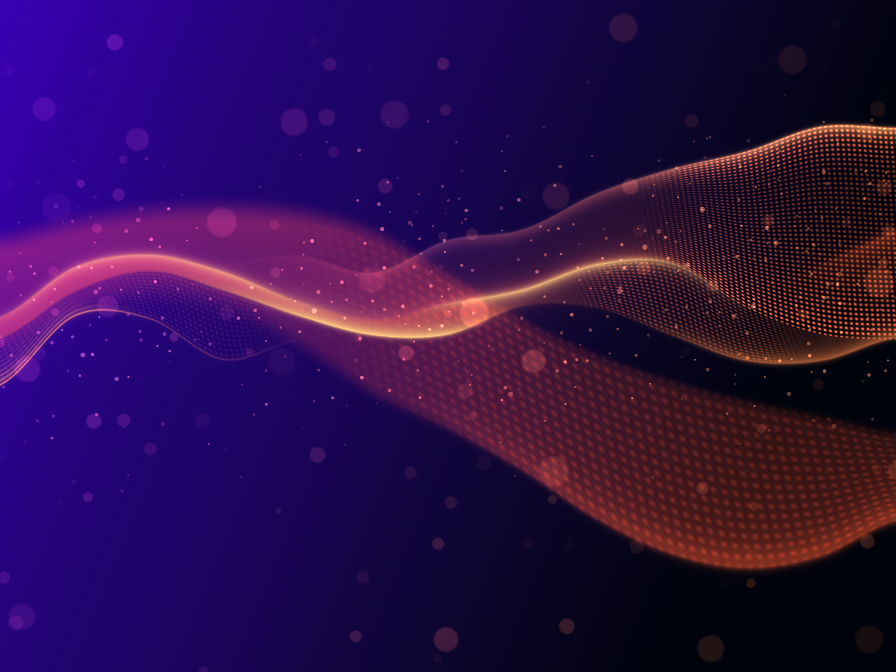
Reproduce this background procedurally as a Shadertoy shader.

```glsl
// Glowing particle ribbons sweeping over a violet-to-black gradient.
// Splines bound each ribbon; dot meshes fill them, exponential rims light
// their edges, and hashed grids scatter soft bokeh and small sparks.

#define KNOTS 13
#define MESH_COLUMNS 165.
#define BOKEH_GAIN .22
#define SPARK_GAIN .65
#define HOT vec3(1., .8, .5)
#define ROSE vec3(.66, .22, .24)
#define AMBER vec3(.84, .31, .14)

// Knot heights from the left to the right border, in canvas heights.
const float BACK_TOP[KNOTS] = float[](.641, .667, .684, .689, .682, .653, .59, .523, .47, .431, .401, .378, .354);
const float BACK_LOW[KNOTS] = float[](.476, .535, .562, .545, .488, .417, .365, .302, .229, .177, .156, .174, .226);
const float VEIL_TOP[KNOTS] = float[](.528, .601, .62, .611, .62, .594, .642, .658, .712, .748, .774, .811, .809);
const float CREST[KNOTS] = float[](.528, .601, .62, .594, .55, .524, .547, .568, .606, .608, .543, .503, .495);
const float FRONT_LOW[KNOTS] = float[](.497, .566, .597, .569, .531, .502, .503, .545, .542, .502, .464, .464, .498);
const float THREAD[KNOTS] = float[](.427, .53, .526, .465, .495, .503, .503, .545, .542, .502, .464, .464, .498);

vec3 hash3(vec2 p) {
    vec3 q = fract(p.xyx * vec3(.1031, .1030, .0973));
    q += dot(q, q.yzx + 33.33);
    return fract((q.xxy + q.yzz) * q.zyx);
}

// Catmull-Rom spline through evenly spaced heights.
float curve(float k[KNOTS], float x) {
    float t = clamp(x, 0., .9999) * float(KNOTS - 1), f = fract(t);
    int i = int(t);
    float a = k[max(i - 1, 0)], b = k[i], c = k[i + 1], d = k[min(i + 2, KNOTS - 1)];
    return b + .5 * f * (c - a + f * (2.*a - 5.*b + 4.*c - d + f * (3.*(b - c) + d - a)));
}

// Edge light with separate falloff above and below.
float rim(float d, float above, float below) {
    return exp(-(d > 0. ? d / above : -d / below));
}

float window(float x, float a, float b, float c, float d) {
    return smoothstep(a, b, x) * (1. - smoothstep(c, d, x));
}

float inside(float y, float low, float top, float soft) {
    return smoothstep(-soft, soft, y - low) * smoothstep(-soft, soft, top - y);
}

// Position across a ribbon, 0 at its low edge and 1 at its top.
float across(float y, float low, float top) {
    return clamp((y - low) / max(top - low, .002), -.2, 1.2);
}

// Dot lattice that melts into its mean where rows get finer than pixels.
float mesh(float x, float v, float rows, float columns, float thickness) {
    vec2 wave = .5 + .5 * cos(6.2832 * vec2(columns * x + 3. * v, rows * v));
    float rowsPerPixel = rows / (max(thickness, .001) * iResolution.y);
    return mix(pow(wave.x * wave.y, 1.2), .2, smoothstep(.3, .6, rowsPerPixel));
}

// One randomly placed disc per grid cell.
float discs(vec2 p, float cells, float rMin, float rMax, float density) {
    vec2 id = floor(p * cells), f = fract(p * cells);
    vec3 h = hash3(id + cells), g = hash3(id + cells + 71.);
    float r = mix(rMin, rMax, h.z * h.z), soft = max(cells / iResolution.y, r * .3);
    float d = length(f - mix(vec2(r + .1), vec2(.9 - r), h.xy));
    return (1. - smoothstep(r - soft * .5, r + soft * .5, d)) * smoothstep(0., .12, density - g.x) * mix(.4, 1., g.y);
}

vec3 background(vec2 uv) {
    float t = uv.x * .95 + (1. - uv.y) * .3;
    vec3 c = mix(vec3(.23, 0., .72), vec3(.12, .015, .41), smoothstep(-.1, .46, t));
    c = mix(c, vec3(.045, .02, .17), smoothstep(.36, .84, t));
    return mix(c, vec3(0., .01, .045), smoothstep(.72, 1.05, t));
}

void mainImage(out vec4 fragColor, in vec2 fragCoord) {
    vec2 uv = fragCoord / iResolution.xy, p = fragCoord / iResolution.y;
    float x = uv.x, y = uv.y;
    vec3 tint = mix(ROSE, AMBER, smoothstep(.1, .75, x)), col = background(uv);

    // Wide defocused ribbon behind
    float top = curve(BACK_TOP, x), low = curve(BACK_LOW, x);
    float v = across(y, low, top), right = smoothstep(.25, .65, x);
    float body = mix(mix(.3, .72, v), mix(.5, .36, v), right);
    body *= mix(1., .8 + .7 * mesh(x, v, 16., 80., top - low), right);
    body *= inside(y, low, top, mix(.024, .012, right));
    col = col * vec3(1., 1., 1. - .45 * body) + tint * vec3(.76, .64, .85) * body;
    col += tint * rim(y - low, .025, .005) * smoothstep(.3, .85, x) * .42;

    // Fine veil above the crest
    float crest = curve(CREST, x);
    top = curve(VEIL_TOP, x);
    v = across(y, crest, top);
    float light = .4 + .9 * exp(-v * 4.) + .7 * smoothstep(.75, 1., v) * x;
    light *= mesh(x, v, 44., MESH_COLUMNS, top - crest) * (.2 + .8 * smoothstep(.2, .48, x));
    col += tint * light * inside(y, crest, top, .002) * 1.3;
    float topLight = .2 * window(x, .35, .5, .6, .8) + .95 * smoothstep(.6, .9, x);
    col += mix(tint, HOT, .5) * rim(y - top, .002, .01) * topLight;
    float fold = y - .655 + .6 * (1. - x);
    col += AMBER * rim(fold, .006, .035) * smoothstep(.86, 1., x) * .4;

    // Bright front ribbon below the crest
    low = curve(FRONT_LOW, x);
    v = across(y, low, crest);
    light = mesh(x, v, 18., MESH_COLUMNS, crest - low) * .65 + .3 * (1. - smoothstep(.4, .62, x));
    light *= inside(y, low, crest, .003);
    col = col * vec3(1., 1., 1. - .5 * light) + tint * light;
    float core = window(x, .15, .38, .48, .6);
    float crestLight = .75 * window(x, -.1, .12, .24, .42) + .85 * window(x, .44, .56, .66, .86);
    float lowLight = .95 * core + .08 + .6 * smoothstep(.68, .87, x);
    col += tint * rim(y - crest, .012, .03) * crestLight * .3;
    vec3 crestColor = mix(vec3(1., .62, .55), HOT, smoothstep(.1, .35, x));
    col = mix(col, crestColor, rim(y - crest, .004, .008) * crestLight);
    col = mix(col, mix(tint, HOT, .35 + .65 * core), min(rim(y - low, .013, .0025) * lowLight, 1.));

    // Thin thread with a faint web at the lower left
    float thread = curve(THREAD, x), fade = 1. - smoothstep(.2, .38, x);
    v = across(y, thread, low);
    col += tint * mesh(x, v, 14., MESH_COLUMNS, low - thread) * inside(y, thread, low, .002) * fade * .22;
    float width = mix(.022, .003, smoothstep(0., .13, x));
    float strands = .65 + .35 * cos(6.2832 * (y - thread) / .007);
    strands *= rim(y - thread, width, .002) * fade * mix(.9, .3, smoothstep(.08, .2, x));
    col = mix(col, vec3(.95, .48, .52), strands);

    // Bokeh and sparks
    vec3 haze = mix(vec3(.85, .32, .4), vec3(.95, .45, .25), smoothstep(.1, .7, x));
    float spread = (y - mix(.5, .62, x)) / .2, near = exp(-spread * spread);
    col += haze * BOKEH_GAIN * (discs(p, 8., .07, .18, .35) + discs(p + .37, 17., .1, .22, .12 + .18 * near));
    float sparks = discs(p, 46., .06, .13, near * mix(.22, .5, x)) + discs(p + .19, 31., .06, .12, near * .3);
    col += mix(haze, HOT, .3) * sparks * SPARK_GAIN;

    fragColor = vec4(clamp(col, 0., 1.), 1.);
}
```
